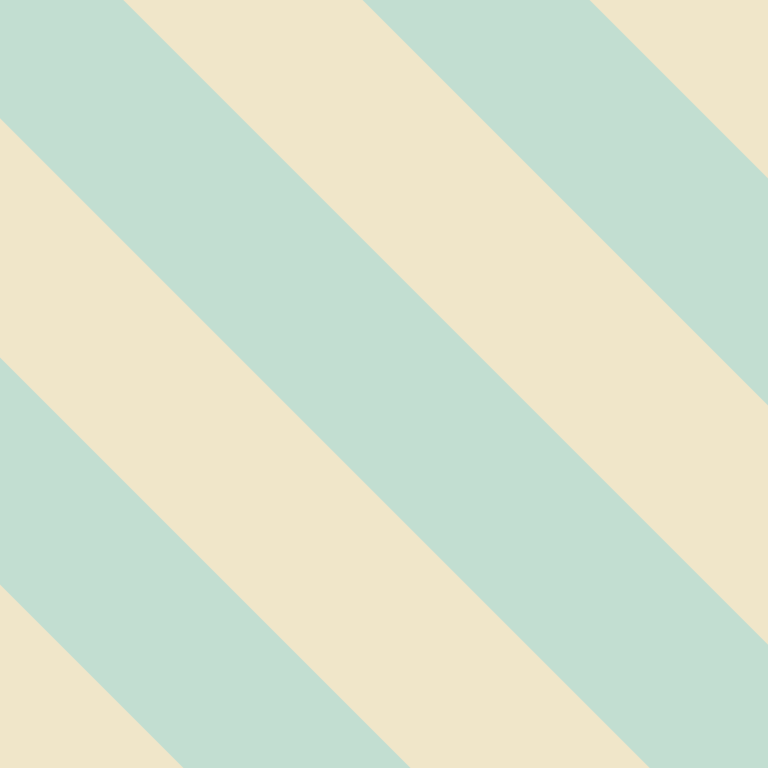
Write a Shadertoy shader that draws this pattern.

```glsl
#define MINT vec3(0.76, 0.87, 0.82)
#define CREAM vec3(0.94, 0.90, 0.79)
#define PERIOD 0.6166        // stripe spacing, measured along an axis
#define OFFSET 0.0033        // shift of the middle stripe off the diagonal
#define HALF_WIDTH 0.1573    // half width of the middle stripe
#define NARROWING 0.0095     // half width lost per stripe away from the middle

// Signed distance along an axis to the nearest stripe, negative inside
float stripeDistance(float across) {
    float index = round(across / PERIOD);
    float halfWidth = HALF_WIDTH - NARROWING * abs(index);
    return abs(across - index * PERIOD) - halfWidth;
}

void mainImage(out vec4 fragColor, in vec2 fragCoord) {
    vec2 uv = fragCoord / iResolution.xy;

    // Stripes fall from upper left to lower right at 45 degrees
    float across = uv.x + uv.y - 1.0 - OFFSET;

    // Edge softened over about one pixel
    float soft = 0.5 * fwidth(across);
    float cream = smoothstep(-soft, soft, stripeDistance(across));

    fragColor = vec4(mix(MINT, CREAM, cream), 1.0);
}
```
